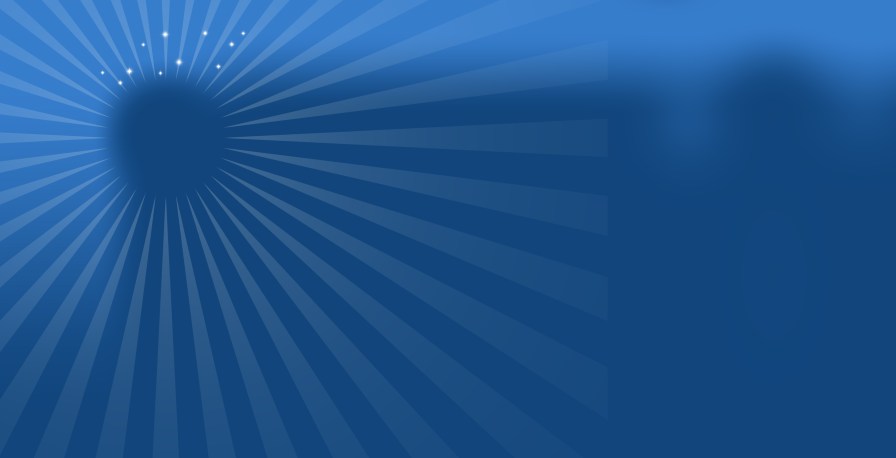
Write a Shadertoy shader that draws this background.

```glsl
// Blue backdrop: soft light from the upper left, a sunburst around a dark hub, small stars.

// Lengths are in canvas heights; y runs upward from the lower left.
const vec3 DEEP = vec3(0.066, 0.270, 0.486);
const vec3 BRIGHT = vec3(0.212, 0.490, 0.800);
const vec3 RAY_TINT = vec3(0.96, 0.97, 0.95);

const vec2 HUB = vec2(0.362, 0.699);
const float HUB_RADIUS = 0.122;
const float RAY_COUNT = 36.0;
const float RAY_SLOPE = 0.050;      // half width gained per unit of length
const float RAY_STRENGTH = 0.22;
const float RAY_FADE = 2.2;
const float RAY_END = 1.327;        // right limit of the burst

const int STAR_COUNT = 11;
const vec2 STAR_MIN = vec2(0.20, 0.81);
const vec2 STAR_SIZE = vec2(0.35, 0.14);

float hash(float n) {
    n = fract(n * 0.1031);
    n *= n + 33.33;
    n *= n + n;
    return fract(n);
}

float fall(float a, float b, float x) {
    return 1.0 - smoothstep(a, b, x);
}

float softSpot(vec2 p, vec2 center, vec2 size) {
    vec2 q = (p - center) / size;
    return exp(-dot(q, q));
}

// Amount of bright blue behind the burst.
float backLight(vec2 p) {
    float depth = 1.0 - p.y;

    // Upper band with a wavy lower border
    float border = 0.165 + 0.055 * fall(0.30, 0.60, p.x)
                 - 0.025 * softSpot(p, vec2(1.69, 0.82), vec2(0.10, 0.20));
    float band = fall(border - 0.10, border + 0.09, depth);

    // Left side, sinking down to the lower corner
    float side = fall(0.20, 0.33, p.x) * fall(0.15, 0.92, depth);
    float light = 1.0 - (1.0 - band) * (1.0 - side);

    // Dim streaks hanging below the band
    light += 0.28 * softSpot(p, vec2(1.505, 0.74), vec2(0.085, 0.10));
    light += 0.26 * softSpot(p, vec2(1.89, 0.78), vec2(0.10, 0.10));
    light += 0.03 * softSpot(p, vec2(1.69, 0.40), vec2(0.10, 0.20));

    // Shadows: hub, right hand column and a notch at the top
    light *= smoothstep(0.055, 0.165, length(p - HUB - vec2(0.0, 0.015)));
    light *= 1.0 - 0.45 * softSpot(p, vec2(1.69, 0.81), vec2(0.09, 0.07));
    light *= 1.0 - 0.15 * softSpot(p, vec2(1.455, 1.01), vec2(0.07, 0.025));
    return clamp(light, 0.0, 1.0);
}

// Pointed wedges that widen and fade away from the hub.
float rays(vec2 p, float pixel) {
    vec2 d = p - HUB;
    float r = length(d);
    float sector = 6.2831853 / RAY_COUNT;
    float angle = mod(atan(d.y, d.x + 1e-6) + 0.5 * sector, sector) - 0.5 * sector;
    float along = r * cos(angle);
    float across = r * abs(sin(angle));
    float edge = across - RAY_SLOPE * (along - HUB_RADIUS);
    float wedge = fall(-0.7 * pixel, 0.7 * pixel, edge);
    wedge *= smoothstep(HUB_RADIUS, HUB_RADIUS + 0.02, r);
    wedge *= fall(RAY_END - pixel, RAY_END + pixel, p.x);
    return RAY_STRENGTH * wedge * exp(-RAY_FADE * max(r - HUB_RADIUS, 0.0));
}

// Scattered points with a faint cross glint.
float stars(vec2 p) {
    float glow = 0.0;
    for (int i = 0; i < STAR_COUNT; i++) {
        float n = float(i);
        vec2 spread = vec2((n + hash(n + 3.7)) / float(STAR_COUNT), hash(n + 41.3));
        vec2 d = abs(p - STAR_MIN - STAR_SIZE * spread);
        float size = mix(0.0025, 0.0055, hash(n + 87.1));
        float core = exp(-dot(d, d) / (size * size));
        float glint = exp(-(d.x + d.y) / size - 6.0 * min(d.x, d.y) / size);
        glow += core + 0.4 * glint;
    }
    return min(glow, 1.0);
}

void mainImage(out vec4 fragColor, in vec2 fragCoord) {
    float pixel = 1.0 / iResolution.y;
    vec2 p = fragCoord * pixel;
    vec3 color = mix(DEEP, BRIGHT, backLight(p));
    color = mix(color, RAY_TINT, rays(p, pixel));
    color = mix(color, vec3(1.0), stars(p));
    fragColor = vec4(color, 1.0);
}
```
